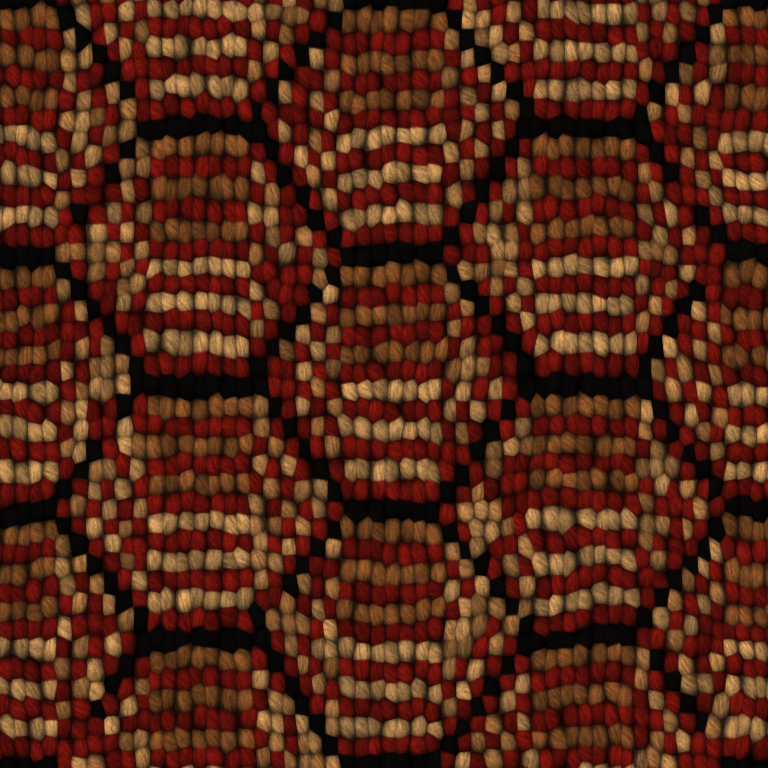
Give the GLSL for this texture, as a Shadertoy shader.

```glsl
// Looped-pile carpet: staggered hexagonal scales, striped in red, tan and brown, outlined in black.

const vec2 STITCHES = vec2(52.0, 39.0);   // loops across and down the canvas
const vec2 REPEAT = vec2(26.0, 13.0);     // loops in one scale repeat (2 across, 3 down)
const float BAR_HALF = 3.0;               // half width of the black bar, in loops
const vec3 BLACK = vec3(0.035, 0.028, 0.025);
const vec3 RED = vec3(0.40, 0.068, 0.045);
const vec3 BROWN = vec3(0.46, 0.27, 0.13);
const vec3 TAN = vec3(0.68, 0.50, 0.30);

float hash(vec2 p) {
    vec3 q = fract(p.xyx * vec3(0.1031, 0.1030, 0.0973));
    q += dot(q, q.yzx + 33.33);
    return fract((q.x + q.y) * q.z);
}

float noise(vec2 p) {
    vec2 i = floor(p), f = fract(p);
    f = f * f * (3.0 - 2.0 * f);
    return mix(mix(hash(i), hash(i + vec2(1, 0)), f.x),
               mix(hash(i + vec2(0, 1)), hash(i + vec2(1, 1)), f.x), f.y);
}

// Loops between a stitch and the sloping lower side of its scale
float sideDistance(vec2 s) {
    return BAR_HALF + s.y - s.x;
}

// Yarn colour of one stitch
vec3 yarnColor(vec2 id) {
    float halfWidth = 0.5 * REPEAT.x;
    float across = abs(mod(id.x + halfWidth, REPEAT.x) - halfWidth);
    vec2 lower = vec2(across, mod(id.y, REPEAT.y));
    vec2 upper = vec2(halfWidth - across, mod(id.y - 6.0, REPEAT.y));
    if (lower.y > 6.5) {
        vec2 swapped = lower;
        lower = upper;
        upper = swapped;
    }
    vec2 scale = sideDistance(lower) > -0.5 ? lower : upper;

    // Bands run flat in the middle and bend up along the sides
    float side = sideDistance(scale);
    float band = min(scale.y, side);
    bool onSide = side < scale.y;
    float stray = hash(id + 71.3);
    if (band < 0.5) return onSide && stray < 0.12 ? RED : BLACK;
    bool light = mod(band, 2.0) < 0.5;
    if (onSide && stray < 0.16) light = !light;
    if (!light) return RED;
    if (onSide) return mix(TAN, BROWN, 0.7 * hash(id + 13.7));
    return band > 7.5 ? BROWN : TAN;
}

// Local position inside a jittered, tilted loop; its rim has length 1
vec2 loopSpace(vec2 g, vec2 id) {
    vec2 jitter = vec2(hash(id + 3.1), hash(id + 9.7)) - 0.5;
    vec2 d = g - id - 0.5 - jitter * vec2(0.45, 0.36);
    float tilt = 1.5 * (hash(id + 27.0) - 0.4);
    float c = cos(tilt), s = sin(tilt);
    return mat2(c, -s, s, c) * d / vec2(0.60, 0.70);
}

// Light on a loop: rounded body, twisted fibres and uneven dye
float loopShade(vec2 d, vec2 id) {
    float body = smoothstep(-0.25, 0.95, 1.0 - dot(d, d));
    float twist = noise(vec2(d.x * 4.5 + d.y * 2.0, d.y * 1.7) + id * 7.3);
    float fuzz = noise(d * 8.0 + id * 11.9);
    float dye = mix(0.78, 1.14, hash(id + 45.0));
    float light = 1.0 + 0.16 * (d.y - d.x);
    return mix(0.28, 1.0, body) * (0.70 + 0.36 * twist + 0.20 * fuzz) * dye * light;
}

void mainImage(out vec4 fragColor, in vec2 fragCoord) {
    vec2 uv = fragCoord / iResolution.xy;
    vec2 g = uv * STITCHES + vec2(0.0, 0.5);

    // Rows sway by half a loop between neighbouring scales, plus a loose drift
    float phase = 6.28319 * (g.x - 0.5) / REPEAT.x;
    g.y -= 0.25 * (1.0 - cos(phase));
    g += 0.6 * (vec2(noise(g * 0.22), noise(g * 0.22 + 50.0)) - 0.5);

    // Blend overlapping loops, the highest on top
    vec3 sum = vec3(0.0);
    float total = 0.0;
    for (int y = -1; y <= 1; y++) {
        for (int x = -1; x <= 1; x++) {
            vec2 id = floor(g) + vec2(x, y);
            vec2 d = loopSpace(g, id);
            float height = 1.0 - dot(d, d) + 0.35 * hash(id + 61.0);
            float weight = exp(12.0 * height);
            sum += weight * yarnColor(id) * loopShade(d, id);
            total += weight;
        }
    }
    fragColor = vec4(sum / total, 1.0);
}
```
